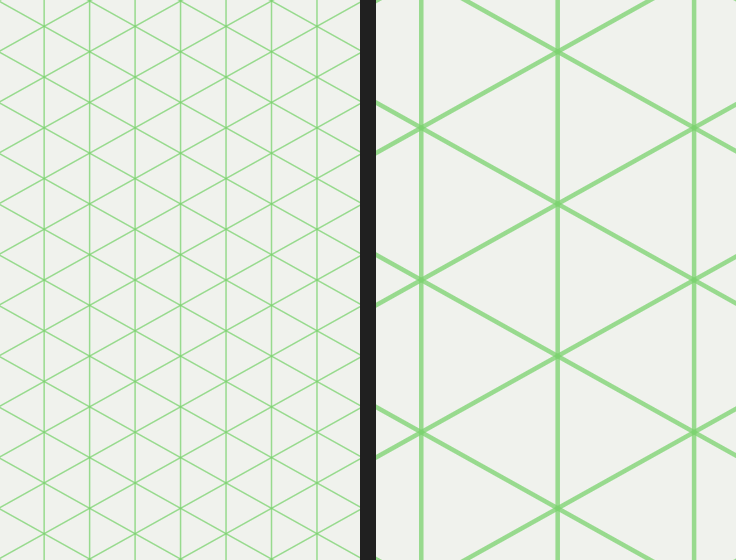
Left: the whole. Right: its middle third, enlarged.
This pattern is drawn by a WebGL 2 fragment shader. Its source:

```glsl
#version 300 es
precision highp float;
// Isometric grid: thin translucent green lines forming triangles on pale paper.

uniform vec2 u_resolution;
out vec4 fragColor;

// Lengths are fractions of the canvas height.
const float COLUMN_SPACING = 0.0812;   // between vertical lines
const float ROW_SPACING = 0.0906;      // between nodes along a vertical line
const float LINE_WIDTH = 0.0027;
const float LINE_OPACITY = 0.75;
const vec2 GRID_SHIFT = vec2(0.001, 0.0);
const vec3 PAPER = vec3(0.94, 0.95, 0.93);
const vec3 INK = vec3(0.48, 0.825, 0.43);

// Distance from t to the nearest multiple of spacing.
float repeatDistance(float t, float spacing) {
    return abs(fract(t / spacing + 0.5) - 0.5) * spacing;
}

// Share of a pixel covered by a line whose centre lies at distance d.
float lineCoverage(float d, float pixel) {
    float halfWidth = 0.5 * LINE_WIDTH;
    float covered = min(d + 0.5 * pixel, halfWidth) - max(d - 0.5 * pixel, -halfWidth);
    return clamp(covered / pixel, 0.0, 1.0);
}

vec3 inkOver(vec3 base, float d, float pixel) {
    return mix(base, INK, LINE_OPACITY * lineCoverage(d, pixel));
}

void main() {
    float pixel = 1.0 / u_resolution.y;
    vec2 p = (gl_FragCoord.xy - 0.5 * u_resolution) * pixel - GRID_SHIFT;

    // Vertical lines
    vec3 color = inkOver(PAPER, repeatDistance(p.x, COLUMN_SPACING), pixel);

    // Rising and falling diagonals; each climbs half a row per column
    float slope = 0.5 * ROW_SPACING / COLUMN_SPACING;
    float slant = inversesqrt(1.0 + slope * slope);
    for (float side = -1.0; side <= 1.0; side += 2.0) {
        float t = p.y + side * slope * p.x + 0.5 * ROW_SPACING;
        color = inkOver(color, repeatDistance(t, ROW_SPACING) * slant, pixel);
    }

    fragColor = vec4(color, 1.0);
}
```
